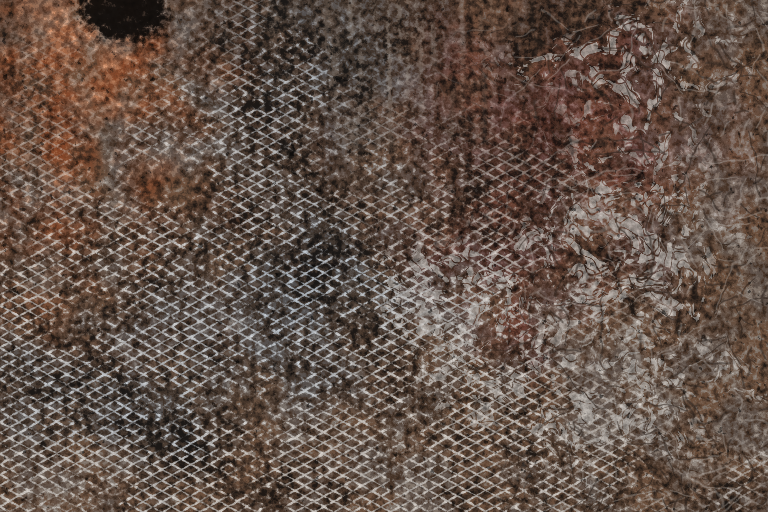
Write a WebGL 1 fragment shader that draws this texture.

```glsl
precision highp float;
// Rusted, stained sheet metal with a worn pale diamond mesh, flaked paint and scratches.

#define MESH_CELL vec2(0.0372, 0.0207)
#define MESH_HALF_WIDTH 0.0015
#define MESH_STRENGTH 0.92
#define CLOUD_SCALE 3.2
#define MOTTLE_SCALE 15.0
#define GRIT_SCALE 66.0
#define GRIT_CONTRAST 0.62
#define FLAKE_SCALE 30.0
#define SCRATCH_SCALE 11.0
#define SCRATCH_WIDTH 0.0011
#define BRIGHTNESS 0.41

uniform vec2 u_resolution;

const vec3 SOOT  = vec3(0.12, 0.095, 0.08);
const vec3 UMBER = vec3(0.29, 0.215, 0.165);
const vec3 TAN   = vec3(0.42, 0.31, 0.235);
const vec3 DRAB  = vec3(0.37, 0.32, 0.29);
const vec3 STONE = vec3(0.50, 0.45, 0.41);
const vec3 PALE  = vec3(0.68, 0.66, 0.64);

float hash(vec2 p) {
  return fract(sin(dot(p, vec2(127.1, 311.7))) * 43758.5);
}

vec2 direction(vec2 cell) {
  float angle = 6.2832 * hash(cell);
  return vec2(cos(angle), sin(angle));
}

// Gradient noise, roughly -1 to 1.
float noise(vec2 p) {
  vec2 i = floor(p), f = fract(p), e = vec2(1.0, 0.0);
  vec2 u = f * f * f * (f * (f * 6.0 - 15.0) + 10.0);
  float low = mix(dot(direction(i), f), dot(direction(i + e), f - e), u.x);
  float high = mix(dot(direction(i + e.yx), f - e.yx), dot(direction(i + 1.0), f - 1.0), u.x);
  return 1.4 * mix(low, high, u.y);
}

float fbm(vec2 p) {
  float sum = 0.0, amp = 0.5;
  for (int i = 0; i < 4; i++) {
    sum += amp * noise(p);
    p = mat2(0.8, 0.6, -0.6, 0.8) * p * 2.03 + 7.3;
    amp *= 0.56;
  }
  return sum;
}

// Soft elliptical stain.
float stain(vec2 p, vec2 center, vec2 radius) {
  vec2 d = (p - center) / radius;
  return exp(-dot(d, d));
}

// Coverage of crossing diagonal wires, thickened or thinned by swell.
float mesh(vec2 p, float swell, float px) {
  vec2 q = p / MESH_CELL;
  vec2 wire = abs(fract(vec2(q.x + q.y, q.x - q.y)) - 0.5) / length(1.0 / MESH_CELL);
  float halfWidth = MESH_HALF_WIDTH + swell;
  return 1.0 - smoothstep(halfWidth - 0.5 * px, halfWidth + 0.7 * px, min(wire.x, wire.y));
}

// One random segment per cell: x is dark, y is pale coverage.
vec2 scratches(vec2 p, float scale, float px) {
  vec2 q = p * scale, home = floor(q), cover = vec2(0.0);
  for (int j = -1; j <= 1; j++) {
    for (int i = -1; i <= 1; i++) {
      vec2 cell = home + vec2(float(i), float(j));
      vec2 d = q - cell - vec2(hash(cell + 3.1), hash(cell + 8.7));
      vec2 along = direction(cell + 5.3);
      float reach = 0.2 + 0.6 * hash(cell + 1.9);
      float dist = length(d - along * clamp(dot(d, along), -reach, reach)) / scale;
      float line = 1.0 - smoothstep(SCRATCH_WIDTH - 0.5 * px, SCRATCH_WIDTH + px, dist);
      float dark = step(0.45, hash(cell + 6.4));
      cover = max(cover, line * vec2(dark, 1.0 - dark));
    }
  }
  return cover;
}

void main() {
  vec2 p = gl_FragCoord.xy / u_resolution.y;
  float px = 1.0 / u_resolution.y;
  vec2 warp = vec2(fbm(p * 5.0 + 11.0), fbm(p * 5.0 + 47.0));
  vec2 r = p + 0.22 * warp;
  float cloud = fbm(p * CLOUD_SCALE + 2.0);
  float mottle = fbm(p * MOTTLE_SCALE + 19.0);
  float grit = fbm(p * GRIT_SCALE + 30.0);

  // Broad stains
  float rust = stain(r, vec2(0.14, 0.9), vec2(0.3, 0.2)) + 0.6 * stain(r, vec2(0.08, 0.6), vec2(0.35, 0.2));
  float steel = stain(r, vec2(0.58, 0.92), vec2(0.2, 0.22)) + stain(r, vec2(0.6, 0.45), vec2(0.22, 0.16))
              + 0.8 * stain(r, vec2(0.25, 0.24), vec2(0.25, 0.13));
  float wine = stain(r, vec2(1.08, 0.75), vec2(0.25, 0.2)) + 0.7 * stain(r, vec2(1.02, 0.46), vec2(0.16, 0.12));
  float bare = stain(r, vec2(1.25, 0.55), vec2(0.18, 0.18)) + stain(r, vec2(0.86, 0.42), vec2(0.16, 0.15))
             + 0.7 * stain(r, vec2(1.18, 0.2), vec2(0.35, 0.14)) + 0.6 * stain(r, vec2(1.25, 0.88), vec2(0.3, 0.12));
  float burn = stain(r, vec2(1.13, 0.97), vec2(0.1, 0.1)) + 0.5 * stain(r, vec2(0.85, 0.7), vec2(0.2, 0.15));

  // Tonal ramp from soot to pale metal
  float tone = BRIGHTNESS + 0.3 * cloud + 0.28 * mottle + GRIT_CONTRAST * grit;
  tone += 0.05 * rust - 0.12 * steel - 0.1 * wine + 0.11 * bare - 0.25 * burn;
  vec3 middle = mix(TAN, DRAB, smoothstep(-0.25, 0.25, fbm(p * 9.0 + 70.0) + 0.2 * steel));
  vec3 color = mix(SOOT, UMBER, smoothstep(0.02, 0.32, tone));
  color = mix(color, middle, smoothstep(0.28, 0.48, tone));
  color = mix(color, STONE, smoothstep(0.5, 0.68, tone));
  color = mix(color, PALE, smoothstep(0.7, 0.95, tone));

  // Stain tints
  float orange = clamp(rust * (0.55 + 1.4 * fbm(p * 12.0 + 90.0) + 0.5 * grit), 0.0, 1.0);
  color *= mix(vec3(1.0), vec3(1.25, 0.88, 0.66), orange);
  color *= mix(vec3(1.0), vec3(0.86, 0.98, 1.1), clamp(steel, 0.0, 1.0));
  color *= mix(vec3(1.0), vec3(1.0, 0.78, 0.8), clamp(wine + mottle * wine, 0.0, 1.0));

  // Angular paint chips cut by thin cracks, and vertical drips
  vec2 cracks = abs(vec2(noise(p * 24.0 + 2.0 * warp), noise(p * 37.0 + 50.0)));
  float chip = fbm(p * FLAKE_SCALE + 3.0 * warp) + 0.5 * mottle + 0.3 * bare - 0.24;
  float flake = smoothstep(0.0, 0.09, chip) * smoothstep(0.02, 0.1, min(cracks.x, cracks.y));
  color = mix(color, PALE * (0.95 + 0.5 * grit), 0.8 * flake * smoothstep(0.1, 0.6, bare));
  float drip = smoothstep(0.0, 0.5, noise(vec2(p.x * 65.0, p.y * 5.0)) + 0.8 * grit);
  color = mix(color, STONE, 0.6 * drip * stain(r, vec2(0.72, 0.92), vec2(0.25, 0.16)));

  // Worn mesh, fading toward the top and right
  float zone = smoothstep(1.0, 0.4, r.y - 0.3 * stain(r, vec2(0.5, 0.9), vec2(0.2, 0.3)));
  zone *= smoothstep(1.45, 0.95, r.x + 0.25 * r.y - 0.1);
  zone = max(zone, 0.8 * stain(r, vec2(1.48, 0.03), vec2(0.13, 0.1)));
  float wear = smoothstep(-0.35, 0.3, fbm(p * 7.0 + 25.0) + 0.4 * mottle + 0.8 * grit + 0.18 - 0.25 * p.y);
  vec3 wireColor = mix(PALE, vec3(0.63, 0.66, 0.69), clamp(steel, 0.0, 1.0)) * (1.0 + 0.5 * grit);
  float wires = mesh(p + 0.003 * warp, 0.0022 * grit, px);
  color = mix(color, wireColor, MESH_STRENGTH * zone * wear * wires);

  // Scratches, pits and the charred hole
  vec2 bent = p + 0.05 * warp;
  vec2 scratch = max(scratches(bent, SCRATCH_SCALE, px), scratches(bent + 4.0, 2.2 * SCRATCH_SCALE, px));
  scratch *= smoothstep(0.7, 1.2, r.x);
  color = mix(color, SOOT * 1.5, 0.55 * scratch.x);
  color = mix(color, PALE, 0.35 * scratch.y);
  color *= 1.0 - 0.5 * smoothstep(0.3, 0.5, fbm(p * 55.0 + 60.0));
  float rim = length((p - vec2(0.24, 0.99)) * vec2(1.0, 1.25)) + 0.04 * grit + 0.03 * mottle;
  color = mix(color, SOOT * (0.5 + 1.2 * smoothstep(0.15, 0.5, grit)), 0.93 * smoothstep(0.1, 0.07, rim));

  gl_FragColor = vec4(clamp(color, 0.0, 1.0), 1.0);
}
```
